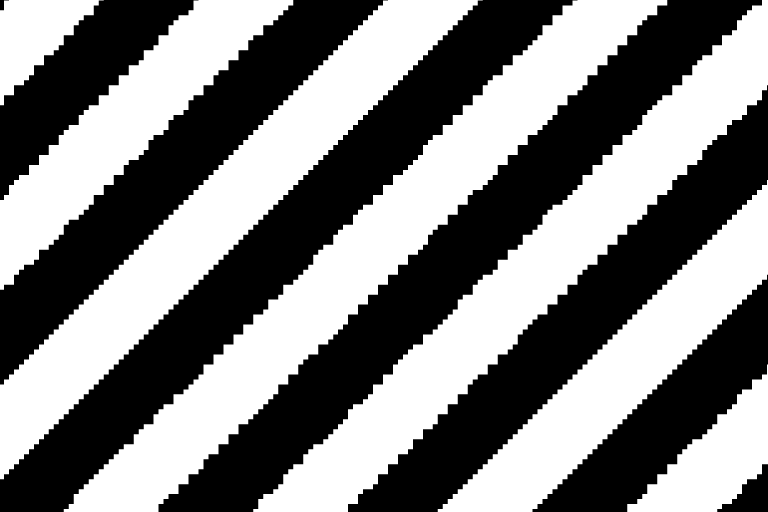
Reproduce this pattern procedurally as a Shadertoy shader.

```glsl
// Black and white diagonal stripes rising to the right, drawn on a coarse square grid.
// Each cell is all black or all white, chosen at its centre; a small wobble per cell
// breaks the diagonals into uneven stair steps. Supersampling smooths the cell edges.

float hash(vec2 p) {
    vec3 q = fract(vec3(p.xyx) * 0.1031);
    q += dot(q, q.yzx + 33.33);
    return fract((q.x + q.y) * q.z);
}

// Offset in cells: alternates by row, with some rows flipped at random.
float stairWobble(vec2 cell) {
    float flipped = step(0.75, hash(cell));
    return 0.64 * (abs(mod(cell.y, 2.0) - flipped) - 0.5);
}

// Returns 0 inside a black stripe and 1 between stripes.
// The point is in canvas widths, measured from the upper left.
float stripes(vec2 point) {
    vec2 cell = floor(point * 154.0 + vec2(0.2, -0.08));
    float diagonal = (cell.x + cell.y + 1.0 + stairWobble(cell)) / 154.0;
    float phase = fract((diagonal - 0.1379) / 0.2443);
    return step(0.496, phase);
}

void mainImage(out vec4 fragColor, in vec2 fragCoord) {
    // Average a 4 by 4 grid of samples inside the pixel.
    float light = 0.0;
    for (int i = 0; i < 16; i++) {
        vec2 offset = (vec2(i % 4, i / 4) - 1.5) / 4.0;
        vec2 point = fragCoord + offset;
        point.y = iResolution.y - point.y;
        light += stripes(point / iResolution.x);
    }
    fragColor = vec4(vec3(light / 16.0), 1.0);
}
```
